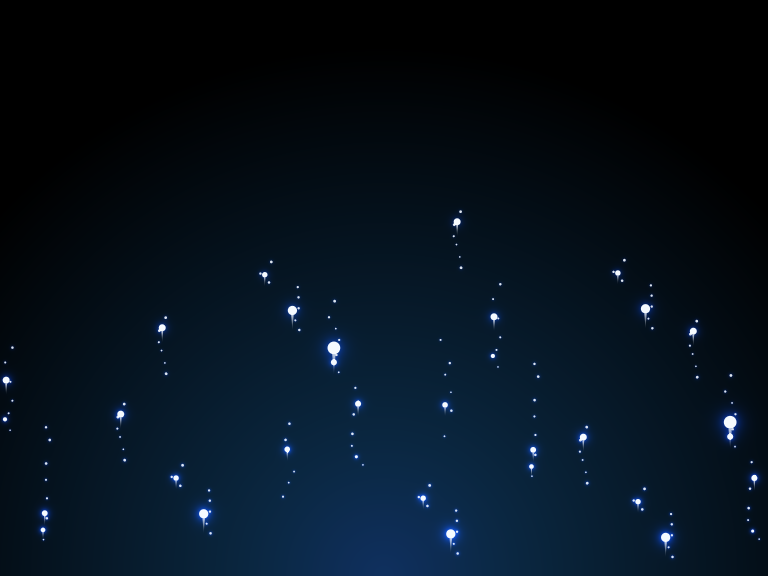
Reproduce this background procedurally as a WebGL 1 fragment shader.

```glsl
precision highp float;
// Glowing white droplets with thin tails and stray sparks over a deep blue radial glow.

uniform vec2 u_resolution;

float hash(vec2 p) {
  vec3 q = fract(p.xyx * 0.1031);
  q += dot(q, q.yzx + 33.33);
  return fract((q.x + q.y) * q.z);
}

// Round bead: x = solid core, y = halo
vec2 bead(vec2 p, float radius) {
  float pixel = 100.0 / u_resolution.y;
  float edge = length(p) - radius;
  float core = clamp(0.5 - edge / pixel, 0.0, 1.0);
  return vec2(core, exp(-max(edge, 0.0) / (radius * 0.85)));
}

// Bead with a tapering tail below it
vec2 droplet(vec2 p, float radius) {
  float pixel = 100.0 / u_resolution.y;
  float along = clamp(-p.y / (radius * 4.2), 0.0, 1.0);
  float width = radius * 0.35 * (1.0 - along);
  float tail = clamp((width - abs(p.x)) / pixel + 0.5, 0.0, 1.0);
  tail *= (1.0 - along) * step(p.y, 0.0);
  vec2 light = bead(p, radius);
  return vec2(max(light.x, tail), light.y);
}

// Droplet with sparks scattered in a column from top to bottom
vec2 cluster(vec2 p, float radius, float top, float bottom, float count, float seed) {
  if (dot(p, p) > 340.0) return vec2(0.0);
  vec2 light = droplet(p, radius);
  for (int i = 0; i < 7; i++) {
    float k = float(i);
    if (k >= count) break;
    float x = mix(-1.1, 1.2, hash(vec2(k, seed)));
    float y = mix(top, bottom, (k + 0.5 * hash(vec2(seed, k + 7.0))) / (count - 0.5));
    float size = mix(0.12, 0.24, hash(vec2(k + 3.0, seed + 5.0)));
    light += bead(p - vec2(x, y), size) * vec2(0.9, 0.6);
  }
  return light;
}

// Small droplet followed by a larger one, down and to the right
vec2 pairMotif(vec2 p) {
  return cluster(p, 0.47, 3.1, -2.0, 3.0, 1.0)
       + cluster(p - vec2(4.8, -6.2), 0.8, 4.6, -3.8, 5.0, 2.0);
}

// Single droplet shedding sparks beneath
vec2 shedMotif(vec2 p) {
  return cluster(p, 0.6, 2.3, -8.3, 6.0, 3.0);
}

// Large double droplet with a smaller companion
vec2 largeMotif(vec2 p) {
  return cluster(p, 1.1, 8.9, -4.4, 6.0, 4.0)
       + bead(p - vec2(0.0, -2.5), 0.52)
       + cluster(p - vec2(4.2, -9.7), 0.52, 3.6, -10.8, 6.0, 5.0)
       + bead(p - vec2(3.9, -18.9), 0.26);
}

// Round droplet with a lower bead
vec2 roundMotif(vec2 p) {
  return cluster(p, 0.6, 6.2, -9.5, 6.0, 6.0)
       + bead(p - vec2(-0.2, -6.8), 0.36);
}

// Droplet at the foot of a tall column of sparks
vec2 columnMotif(vec2 p) {
  return cluster(p, 0.5, 16.1, -5.0, 7.0, 7.0)
       + droplet(p - vec2(-0.3, -2.9), 0.4);
}

void main() {
  // One unit is a hundredth of the height, x is centred
  vec2 p = 100.0 * (gl_FragCoord.xy - vec2(0.5 * u_resolution.x, 0.0)) / u_resolution.y;

  // Glow rising from the bottom centre
  float r = length(p) / 100.0;
  vec3 color = vec3(0.053, 0.205, 0.335) * max(1.0 - r / 0.92, 0.0);
  color += vec3(0.006, -0.015, 0.035) * exp(-r * r * 40.0);

  // Droplet groups
  vec2 light = pairMotif(p - vec2(-20.7, 52.3));
  light += pairMotif(p - vec2(-36.1, 17.0));
  light += pairMotif(p - vec2(6.8, 13.5));
  light += pairMotif(p - vec2(40.6, 52.6));
  light += pairMotif(p - vec2(44.1, 12.9));
  light += shedMotif(p - vec2(12.7, 61.5));
  light += shedMotif(p - vec2(-38.5, 43.1));
  light += shedMotif(p - vec2(-45.7, 28.1));
  light += shedMotif(p - vec2(34.6, 24.1));
  light += shedMotif(p - vec2(53.7, 42.5));
  light += largeMotif(p - vec2(-8.7, 39.6));
  light += largeMotif(p - vec2(60.1, 26.7));
  light += roundMotif(p - vec2(19.1, 45.0));
  light += roundMotif(p - vec2(-65.6, 34.0));
  light += columnMotif(p - vec2(25.9, 21.9));
  light += columnMotif(p - vec2(-58.9, 10.9));
  light += cluster(p - vec2(10.6, 29.7), 0.48, 12.1, -5.9, 6.0, 8.0);
  light += cluster(p - vec2(-16.8, 22.0), 0.48, 5.2, -9.5, 6.0, 9.0);

  // Blue halos fade with height, cores are near white
  color += vec3(0.02, 0.16, 0.6) * min(light.y, 1.0) * mix(1.0, 0.35, clamp(p.y / 60.0, 0.0, 1.0));
  color = mix(color, vec3(0.96, 0.98, 1.0), clamp(light.x, 0.0, 1.0));
  gl_FragColor = vec4(color, 1.0);
}
```
